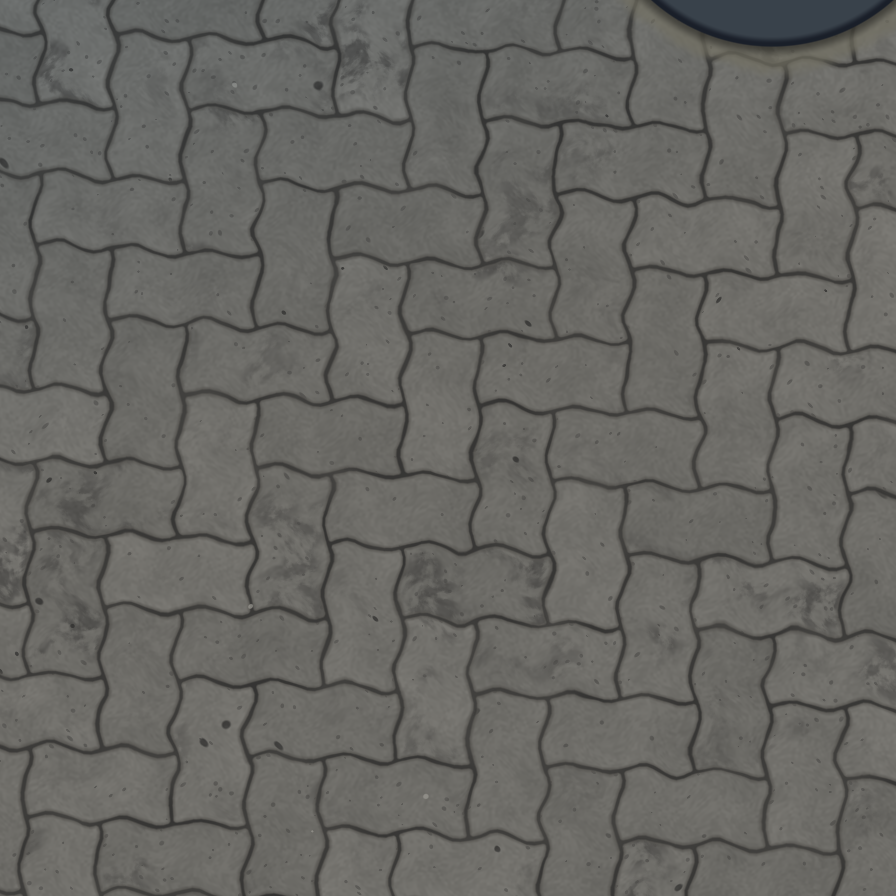
This texture is drawn by a WebGL 1 fragment shader. Its source:

```glsl
precision highp float;
// Worn grey zigzag pavers in a herringbone bond, with a round cover at the top right.

uniform vec2 u_resolution;

const vec3 STONE_DARK = vec3(0.400, 0.400, 0.388);
const vec3 STONE_LIGHT = vec3(0.465, 0.463, 0.450);
const vec3 STAIN = vec3(0.295, 0.293, 0.288);
const vec3 SOIL = vec3(0.325, 0.320, 0.308);
const vec3 GAP = vec3(0.200, 0.200, 0.198);
const vec3 MORTAR = vec3(0.450, 0.440, 0.385);
const vec3 COVER = vec3(0.225, 0.260, 0.295);
const vec3 COVER_RIM = vec3(0.100, 0.120, 0.160);

float hash(vec2 p) {
  vec3 q = fract(vec3(p.xyx) * 0.1031);
  q += dot(q, q.yzx + 33.33);
  return fract((q.x + q.y) * q.z);
}

float noise(vec2 p) {
  vec2 i = floor(p);
  vec2 f = fract(p);
  f = f * f * (3.0 - 2.0 * f);
  float low = mix(hash(i), hash(i + vec2(1.0, 0.0)), f.x);
  float high = mix(hash(i + vec2(0.0, 1.0)), hash(i + 1.0), f.x);
  return mix(low, high, f.y);
}

float fbm(vec2 p) {
  float sum = 0.0;
  float weight = 0.533;
  for (int i = 0; i < 4; i++) {
    sum += weight * noise(p);
    p = mat2(1.6, 1.2, -1.2, 1.6) * p + 7.3;
    weight *= 0.5;
  }
  return sum;
}

// Triangle wave with blunted tips, highest at whole numbers
float zigzag(float t) {
  float tri = abs(fract(t) * 2.0 - 1.0) * 2.0 - 1.0;
  return clamp(tri * 1.25, -1.0, 1.0);
}

// Slightly skewed paving grid, y downward, one unit per paver width
vec2 pavingGrid(vec2 uv) {
  vec2 p = vec2(uv.x, 1.0 - uv.y);
  return vec2(12.08 * p.x + 0.24 * p.y - 0.55, 12.52 * p.y - 0.50 * p.x - 2.41);
}

// Bends the straight joints into zigzags with a little wobble
vec2 bendJoints(vec2 g, float amount) {
  vec2 wobble = vec2(noise(g * 3.1), noise(g * 3.1 + 40.0)) - 0.5;
  vec2 bend = vec2(zigzag(g.y - 0.2), -zigzag(g.x - 0.33));
  return g - amount * bend + 0.07 * wobble;
}

// Herringbone paver at p: corner in xy, size in zw
vec4 paverAt(vec2 p) {
  vec2 cell = floor(p);
  float phase = floor(mod(cell.x - cell.y + 0.5, 4.0));
  if (phase < 2.0) return vec4(cell - vec2(phase, 0.0), 2.0, 1.0);
  return vec4(cell - vec2(0.0, 3.0 - phase), 1.0, 2.0);
}

// Distance inward from the rounded paver edge
float edgeDepth(vec2 p, vec4 paver, float radius) {
  vec2 q = abs(p - paver.xy - 0.5 * paver.zw) - 0.5 * paver.zw + radius;
  return radius - length(max(q, 0.0)) - min(max(q.x, q.y), 0.0);
}

// Sparse round specks, one candidate per cell
float specks(vec2 p, float density, float radius) {
  vec2 cell = floor(p);
  vec2 center = 0.3 + 0.4 * vec2(hash(cell + 11.0), hash(cell + 57.0));
  float size = radius * (0.5 + hash(cell + 83.0));
  float spot = 1.0 - smoothstep(size * 0.5, size, length(fract(p) - center));
  return spot * step(1.0 - density, hash(cell + 5.0));
}

vec3 stoneColor(vec2 p, vec2 id) {
  vec2 local = p + id * 3.7;
  float wear = hash(id + 120.0);
  float tone = 0.5 + 0.5 * (hash(id + 210.0) - 0.5) + 0.9 * (fbm(local * 2.2) - 0.5);
  vec3 color = mix(STONE_DARK, STONE_LIGHT, clamp(tone, 0.0, 1.0));
  float patches = smoothstep(0.48, 0.72, fbm(local * 1.5 + 31.0));
  float mottle = smoothstep(0.30, 0.65, fbm(local * 7.0));
  color = mix(color, STAIN, patches * mottle * (0.15 + 0.7 * smoothstep(0.4, 1.0, wear)));
  color = mix(color, STAIN, 0.6 * specks(local * 7.0, 0.05 + 0.15 * wear, 0.2));
  color = mix(color, GAP, 0.8 * specks(local * 3.0, 0.025, 0.16));
  return color + 0.035 * (noise(p * 22.0) - 0.5);
}

vec3 addJoint(vec3 color, vec2 p, float depth) {
  float rough = 0.035 * (fbm(p * 6.0) - 0.5);
  float fill = noise(p * 1.7 + 90.0);
  float shoulder = 1.0 - smoothstep(0.015, 0.085, depth + rough);
  float core = 1.0 - smoothstep(0.008, 0.040, depth + 0.5 * rough);
  color = mix(color, SOIL, 0.8 * shoulder);
  return mix(color, GAP, core * (0.55 + 0.45 * fill));
}

vec3 addCover(vec3 color, vec2 uv, float pixel) {
  float d = length(uv - vec2(0.862, 1.15)) - 0.202;
  float bed = 1.0 - smoothstep(0.018, 0.034, d + 0.02 * (fbm(uv * 30.0) - 0.5));
  color = mix(color, MORTAR, 0.65 * bed);
  color *= 1.0 - 0.4 * (1.0 - smoothstep(0.0, 0.014, d));
  vec3 metal = mix(COVER, COVER_RIM, smoothstep(-0.012, -0.003, d));
  return mix(color, metal, 1.0 - smoothstep(-pixel, pixel, d));
}

void main() {
  vec2 uv = gl_FragCoord.xy / u_resolution;
  vec2 p = bendJoints(pavingGrid(uv), 0.062);
  vec4 paver = paverAt(p);
  vec3 color = stoneColor(p, paver.xy);
  color = addJoint(color, p, edgeDepth(p, paver, 0.07));
  color = mix(color, STONE_LIGHT * 1.3, 0.7 * specks(p * 2.5 + 17.0, 0.012, 0.09));
  // Cool light at the upper left, warmer toward the lower right
  color *= mix(vec3(1.01, 1.0, 0.985), vec3(0.94, 0.97, 0.99), smoothstep(0.3, 1.1, uv.y - 0.4 * uv.x));
  color = addCover(color, uv, 1.0 / u_resolution.y);
  gl_FragColor = vec4(color, 1.0);
}
```
